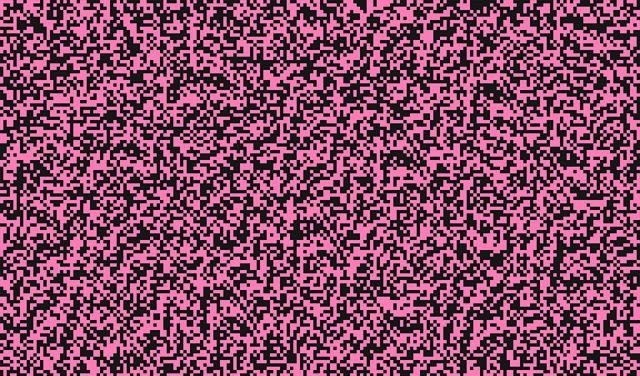
This texture is drawn by a WebGL 1 fragment shader. Its source:

```glsl
precision highp float;
// Draws a dense random mosaic of small square cells in pink and near-black.
uniform vec2 u_resolution;

const float COLUMNS = 192.0;      // cells across the canvas width
const float PINK_SHARE = 0.495;   // chance that a cell is pink
const float EDGE_HALF = 0.8;      // half width of a cell edge, in output samples
const float EDGE_CRISP = 0.17;    // slight overshoot that crisps each edge
const vec3 DARK = vec3(0.086, 0.087, 0.088);
const vec3 PINK = vec3(1.0, 0.49, 0.71);

float hash(vec2 cell) {
  return fract(sin(dot(cell, vec2(127.1, 311.7))) * 43758.5453);
}

float cellIsPink(vec2 cell) {
  return step(hash(cell), PINK_SHARE);
}

// Antialiased step with a small overshoot on both sides
vec2 crispStep(vec2 t) {
  return smoothstep(-EDGE_HALF, EDGE_HALF, t) + EDGE_CRISP * t * exp(-t * t);
}

void main() {
  // Grid coordinates, counted from the upper left corner
  float cellSize = u_resolution.x / COLUMNS;
  vec2 fromTop = vec2(gl_FragCoord.x, u_resolution.y - gl_FragCoord.y);
  vec2 grid = fromTop / cellSize;
  vec2 home = floor(grid);

  // Blend the cell with its neighbours by filtered coverage
  float pink = 0.0;
  for (int j = -1; j <= 1; j++) {
    for (int i = -1; i <= 1; i++) {
      vec2 cell = home + vec2(float(i), float(j));
      vec2 offset = (grid - cell) * cellSize;
      vec2 coverage = crispStep(offset) - crispStep(offset - cellSize);
      pink += cellIsPink(cell) * coverage.x * coverage.y;
    }
  }

  gl_FragColor = vec4(clamp(mix(DARK, PINK, pink), 0.0, 1.0), 1.0);
}
```
